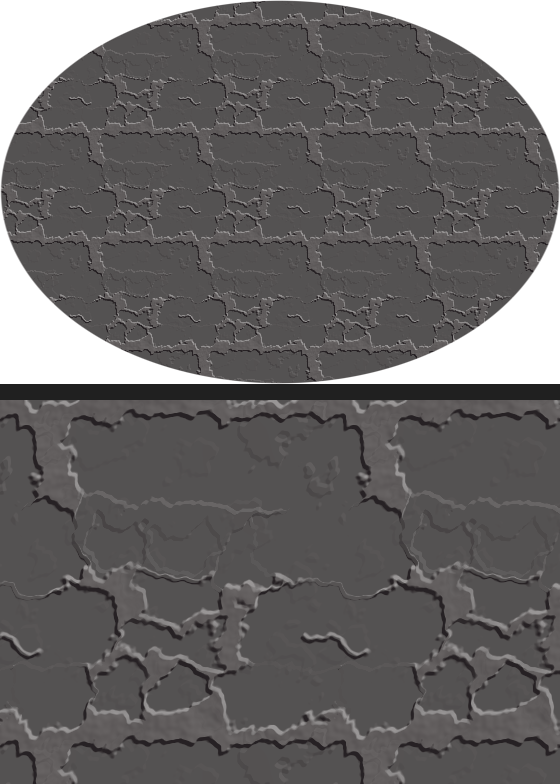
Top, the full canvas; bottom, a detail of the centre.
Give the GLSL for this texture, as a WebGL 1 fragment shader.

```glsl
precision highp float;
// Cracked grey stone, embossed, inside a white-bordered ellipse.
// One tile of rounded plates with noise-worn outlines forms a height field;
// its slope toward the light gives thin dark and pale edges.

uniform vec2 u_resolution;

#define TILES vec2(5.13, 3.53)
#define TILE_ORIGIN vec2(0.365, 0.344)
#define TO_LIGHT vec2(-0.6, 0.8)
#define RELIEF_STEP 0.007
#define EDGE_WIDTH 0.016
#define ROUGHNESS 0.075
#define WEAR 0.10
#define STONE vec3(0.33, 0.32, 0.32)
#define SHADOW vec3(0.15, 0.13, 0.14)
#define HIGHLIGHT vec3(0.60, 0.59, 0.59)
#define SEAM vec3(0.42, 0.40, 0.40)

// Unit gradient on a lattice that wraps after `period` cells
vec2 gradient(vec2 cell, float period, float seed) {
    cell = mod(cell, period);
    float h = fract(sin(dot(cell, vec2(127.1, 311.7)) + seed * 17.3) * 43758.5);
    return vec2(cos(6.2832 * h), sin(6.2832 * h));
}

float gradientNoise(vec2 p, float period, float seed) {
    vec2 i = floor(p), f = p - i;
    vec2 s = f * f * f * (f * (f * 6.0 - 15.0) + 10.0);
    vec2 x = vec2(1.0, 0.0);
    float a = dot(gradient(i, period, seed), f);
    float b = dot(gradient(i + x.xy, period, seed), f - x.xy);
    float c = dot(gradient(i + x.yx, period, seed), f - x.yx);
    float d = dot(gradient(i + x.xx, period, seed), f - x.xx);
    return mix(mix(a, b, s.x), mix(c, d, s.x), s.y);
}

// Layered noise that repeats once per tile
float fbm(vec2 p, float seed) {
    float sum = 0.0, amp = 1.0, freq = 6.0;
    for (int i = 0; i < 4; i++) {
        sum += amp * gradientNoise(p * freq, freq, seed + float(i));
        amp *= 0.6;
        freq *= 2.0;
    }
    return sum;
}

// Shortest offset between two points of the wrapping tile
vec2 wrapped(vec2 d) {
    return fract(d + 0.5) - 0.5;
}

// Flat-topped plate with rounded corners
float plate(vec2 p, vec2 center, vec2 halfSize, float top) {
    float radius = 0.8 * min(halfSize.x, halfSize.y);
    vec2 q = abs(wrapped(p - center)) - halfSize + radius;
    float d = length(max(q, 0.0)) + min(max(q.x, q.y), 0.0) - radius;
    return top * smoothstep(0.0, EDGE_WIDTH, -d);
}

// Narrow groove from a to b
float groove(vec2 p, vec2 a, vec2 b) {
    vec2 r = wrapped(p - a), s = b - a;
    float d = length(r - s * clamp(dot(r, s) / dot(s, s), 0.0, 1.0));
    return 1.0 - smoothstep(0.003, 0.003 + EDGE_WIDTH, d);
}

float height(vec2 p) {
    float grain = fbm(p, 31.0);
    vec2 q = p + ROUGHNESS * vec2(fbm(p, 3.0), fbm(p, 11.0));

    // Rubble floor and low shelf
    float h = 0.25 + 0.35 * grain;
    h = max(h, plate(q, vec2(0.50, 0.36), vec2(0.44, 0.15), 0.78));
    // Broad plates
    h = max(h, plate(q, vec2(0.50, 0.15), vec2(0.46, 0.14), 1.00));
    h = max(h, plate(q, vec2(0.86, 0.40), vec2(0.23, 0.15), 1.00));
    h = max(h, plate(q, vec2(0.89, 0.66), vec2(0.31, 0.13), 0.98));
    h = max(h, plate(q, vec2(0.70, 0.85), vec2(0.22, 0.11), 0.94));
    h = max(h, plate(q, vec2(0.99, 0.87), vec2(0.14, 0.11), 0.92));
    // Small broken plates
    h = max(h, plate(q, vec2(0.22, 0.42), vec2(0.10, 0.09), 0.95));
    h = max(h, plate(q, vec2(0.40, 0.41), vec2(0.09, 0.07), 0.88));
    h = max(h, plate(q, vec2(0.58, 0.44), vec2(0.11, 0.12), 0.93));
    h = max(h, plate(q, vec2(0.39, 0.57), vec2(0.15, 0.07), 0.88));
    h = max(h, plate(q, vec2(0.37, 0.71), vec2(0.17, 0.06), 0.85));
    h = max(h, plate(q, vec2(0.39, 0.85), vec2(0.08, 0.065), 0.95));
    h = max(h, plate(q, vec2(0.21, 0.87), vec2(0.10, 0.10), 0.90));

    // Short crack and faint worn hollows
    h -= 0.7 * groove(q, vec2(0.77, 0.70), vec2(0.92, 0.72));
    float worn = smoothstep(0.34, 0.10, length(wrapped(p - vec2(0.78, 0.10))));
    return h - WEAR * (0.4 + worn) * smoothstep(0.22, 0.30, grain + 0.15 * worn);
}

void main() {
    vec2 uv = gl_FragCoord.xy / u_resolution;
    vec2 p = (vec2(uv.x, 1.0 - uv.y) - TILE_ORIGIN) * TILES;

    // Emboss: compare heights away from and toward the light
    vec2 offset = RELIEF_STEP * TO_LIGHT;
    float away = height(p - offset), toward = height(p + offset);
    float slope = away - toward;
    float depth = 1.0 - 0.5 * (away + toward);

    vec3 color = mix(STONE, SEAM, 0.6 * smoothstep(0.3, 0.8, depth));
    color = mix(color, HIGHLIGHT, clamp(slope * 1.3, 0.0, 1.0));
    color = mix(color, SHADOW, clamp(-slope * 1.6, 0.0, 1.0));

    // Elliptical outline, smoothed over about one pixel
    float rim = length(uv * 2.0 - 1.0);
    float soft = 1.5 / min(u_resolution.x, u_resolution.y);
    color = mix(color, vec3(1.0), smoothstep(1.0 - 2.0 * soft, 1.0, rim));
    gl_FragColor = vec4(color, 1.0);
}
```
